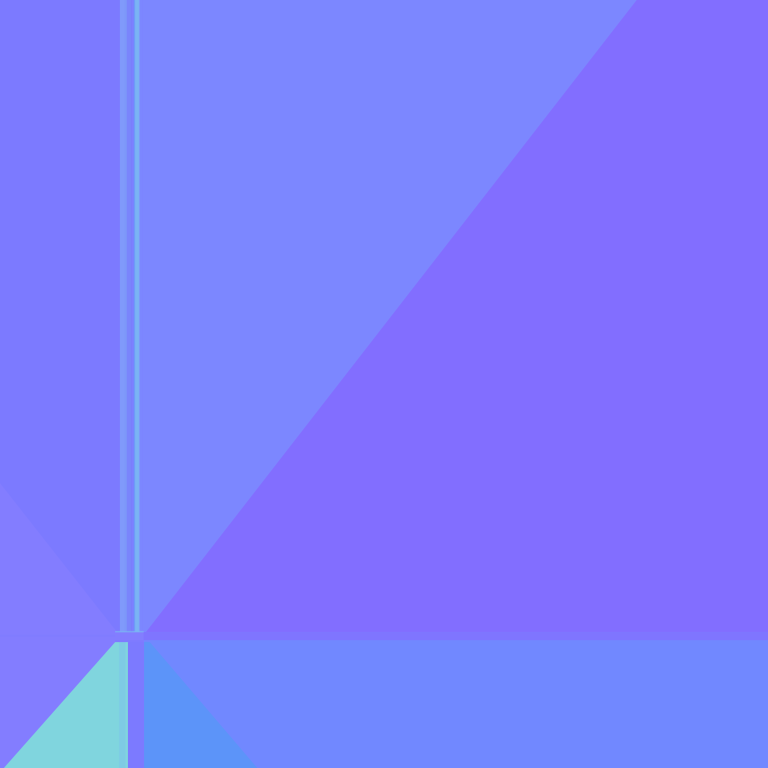
A three.js fragment shader for this texture map:

```glsl
// Flat-shaded normal map of bevelled panels meeting at a cross of grooves.
// Each facet is a half-plane or box mask painted over the last one;
// the upright groove is a stack of thin bands with a soft bright ridge.

#define EDGE 0.0009          // half width of the smoothed edges
#define SILL_TOP 0.177       // upper edge of the level groove
#define SILL_BOTTOM 0.1665   // lower edge of the level groove
#define FOOT 0.164           // top of the lower facets
#define RAIL_LEFT 0.156      // left side of the upright groove
#define RAIL_RIGHT 0.186     // right side of the upright groove
#define RIDGE_X 0.1785       // centre of the bright ridge
#define FINE_LINES 384.0     // fine grooves per canvas width

varying vec2 vUv;

const vec3 VIOLET = vec3(0.510, 0.433, 1.000);
const vec3 PERIWINKLE = vec3(0.488, 0.530, 1.000);
const vec3 INDIGO = vec3(0.486, 0.478, 1.000);
const vec3 LAVENDER = vec3(0.512, 0.490, 1.000);
const vec3 CORNFLOWER = vec3(0.443, 0.533, 1.000);
const vec3 AZURE = vec3(0.360, 0.580, 0.975);
const vec3 TEAL = vec3(0.500, 0.835, 0.870);
const vec3 SKY = vec3(0.500, 0.605, 0.985);
const vec3 RIDGE = vec3(0.480, 0.705, 0.955);

// 1 where x is past the edge
float past(float edge, float x) {
  return smoothstep(-EDGE, EDGE, x - edge);
}

// 1 between two edges
float band(float lo, float hi, float x) {
  return past(lo, x) * (1.0 - past(hi, x));
}

// 1 on the right-hand side of the line running from a to b
float rightOf(vec2 p, vec2 a, vec2 b) {
  vec2 along = normalize(b - a);
  return past(0.0, dot(p - a, vec2(along.y, -along.x)));
}

// Facets above the level groove
vec3 upperPanels(vec2 p) {
  vec3 color = mix(INDIGO, LAVENDER, rightOf(p, vec2(0.0, 0.371), vec2(0.150, 0.180)));
  vec3 slope = mix(PERIWINKLE, VIOLET, rightOf(p, vec2(0.190, 0.177), vec2(0.829, 1.0)));
  return mix(color, slope, past(RAIL_RIGHT, p.x));
}

// Thin bands of the upright groove
vec3 uprightGroove(vec3 color, float x) {
  float fine = 0.5 + 0.5 * cos(6.28318 * x * FINE_LINES);
  vec3 rail = mix(PERIWINKLE, SKY, band(RAIL_LEFT, 0.165, x));
  rail = mix(rail, INDIGO, 0.55 * band(0.1705, 0.1742, x));
  rail = mix(rail, AZURE, 0.6 * band(0.1742, 0.1768, x));
  rail = mix(rail, RIDGE, 1.0 - smoothstep(0.0015, 0.0045, abs(x - RIDGE_X)));
  rail -= 0.02 * fine * band(0.162, 0.172, x);
  return mix(color, rail, band(RAIL_LEFT, RAIL_RIGHT, x));
}

// Facets below the level groove
vec3 lowerPanels(vec2 p) {
  float below = 1.0 - past(FOOT, p.y);
  vec3 color = mix(LAVENDER, CORNFLOWER, past(0.1875, p.x));

  float wedge = rightOf(p, vec2(0.005, 0.0), vec2(0.150, FOOT)) * (1.0 - past(0.1667, p.x));
  float seam = band(0.155, 0.1635, p.x) * (0.5 + 0.5 * cos(6.28318 * p.x * FINE_LINES));
  color = mix(color, mix(TEAL, RIDGE, 0.6 * seam), wedge * below);

  float shade = past(0.1875, p.x) * rightOf(p, vec2(0.335, 0.0), vec2(0.195, FOOT));
  shade = past(0.1875, p.x) * (1.0 - shade);
  color = mix(color, AZURE, shade * below);
  return mix(color, INDIGO, band(0.1667, 0.1875, p.x) * below);
}

// Level groove, with its thin lips at the crossing
vec3 levelGroove(vec3 color, vec2 p) {
  vec3 sill = mix(LAVENDER, mix(VIOLET, INDIGO, 0.55), past(0.187, p.x));
  color = mix(color, sill, band(SILL_BOTTOM, SILL_TOP, p.y));
  float crossing = band(0.150, 0.187, p.x);
  color = mix(color, RIDGE, 0.7 * crossing * band(0.1765, 0.1785, p.y));
  color = mix(color, INDIGO, 0.7 * crossing * band(FOOT, SILL_BOTTOM, p.y));
  float crease = band(0.1712, 0.1732, p.y) * (1.0 - past(0.150, p.x));
  return mix(color, INDIGO, 0.4 * crease);
}

void main() {
  vec3 upper = uprightGroove(upperPanels(vUv), vUv.x);
  vec3 color = mix(lowerPanels(vUv), upper, past(SILL_TOP, vUv.y));
  gl_FragColor = vec4(levelGroove(color, vUv), 1.0);
}
```
